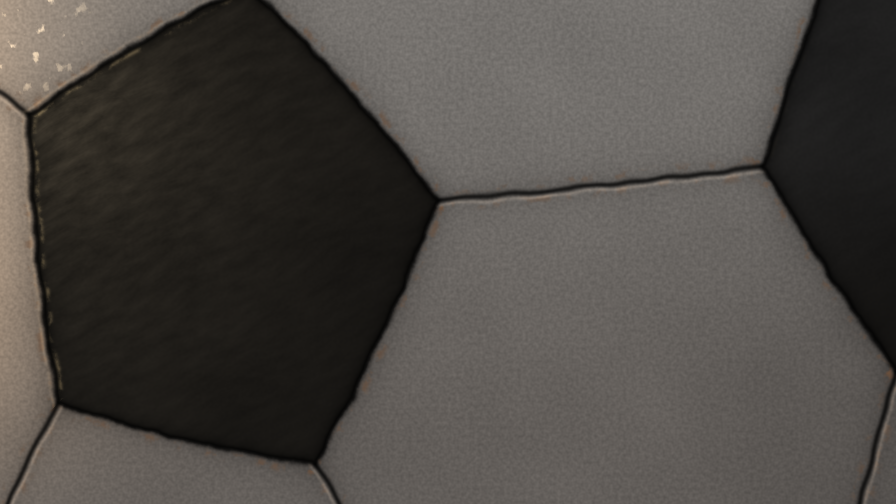
Give the GLSL for this pattern, as a WebGL 2 fragment shader.

```glsl
#version 300 es
precision highp float;

uniform vec2 u_resolution;
out vec4 fragColor;

vec2 hashGradient(vec2 cell) {
  vec2 q = fract(cell * vec2(0.1031, 0.1137));
  q += dot(q, q.yx + 33.33);
  float angle = 6.2832 * fract((q.x + q.y) * q.x * 7.31);
  return vec2(cos(angle), sin(angle));
}

float gradientNoise(vec2 p) {
  vec2 i = floor(p), f = fract(p);
  vec2 u = f * f * f * (f * (f * 6.0 - 15.0) + 10.0);
  vec2 e = vec2(0.0, 1.0);
  float low = mix(dot(hashGradient(i), f), dot(hashGradient(i + e.yx), f - e.yx), u.x);
  float high = mix(dot(hashGradient(i + e), f - e), dot(hashGradient(i + e.yy), f - e.yy), u.x);
  return mix(low, high, u.y);
}

float fbm(vec2 p) {
  float sum = 0.0, amp = 0.6;
  for (int k = 0; k < 4; k++) {
    sum += amp * gradientNoise(p);
    p = mat2(1.6, 1.2, -1.2, 1.6) * p + 7.3;
    amp *= 0.5;
  }
  return sum;
}

// Clockwise convex panel with bowed sides: xy = outward normal, z = distance
vec3 bowedPanel(vec2 p, vec2 v[5], float bow) {
  vec3 nearest = vec3(0.0, 0.0, -10.0);
  for (int k = 0; k < 5; k++) {
    vec2 a = v[k], side = v[(k + 1) % 5] - a;
    vec2 normal = normalize(vec2(-side.y, side.x));
    float t = clamp(dot(p - a, side) / dot(side, side), 0.0, 1.0);
    float d = dot(p - a, normal) - bow * 4.0 * t * (1.0 - t);
    if (d > nearest.z) nearest = vec3(normal, d);
  }
  return nearest;
}

// x = distance to the seam, y = signed offset across it
vec2 seam(vec2 p, vec2 a, vec2 b, float sag) {
  vec2 side = b - a;
  float t = clamp(dot(p - a, side) / dot(side, side), 0.0, 1.0);
  vec2 normal = normalize(vec2(-side.y, side.x));
  vec2 offset = p - a - side * t + normal * sag * 4.0 * t * (1.0 - t);
  return vec2(length(offset), dot(offset, normal));
}

vec2 closer(vec2 a, vec2 b) { return a.x < b.x ? a : b; }

float band(float d, float center, float width) {
  float x = (d - center) / width;
  return exp(-x * x);
}

void main() {
  vec2 p = gl_FragCoord.xy / u_resolution.y;
  float pixel = 1.0 / u_resolution.y;
  vec2 q = p + 0.006 * vec2(gradientNoise(p * 17.0), gradientNoise(p * 17.0 + 40.0));
  float wear = fbm(p * 32.0);
  float grain = gradientNoise(p * 115.0) + 0.7 * gradientNoise(p * 190.0 + 9.0);
  float mottle = fbm(p * 5.0);

  // Dark panels and the seams joining them
  vec2 leftCorners[5] = vec2[5](vec2(0.058, 0.773), vec2(0.493, 1.028),
    vec2(0.868, 0.604), vec2(0.625, 0.079), vec2(0.116, 0.199));
  vec2 rightCorners[5] = vec2[5](vec2(1.514, 0.669), vec2(1.678, 1.139),
    vec2(2.3, 1.1), vec2(2.3, 0.3), vec2(1.778, 0.264));
  vec3 leftPanel = bowedPanel(q, leftCorners, 0.012);
  vec3 rightPanel = bowedPanel(q, rightCorners, 0.006);
  vec3 panel = leftPanel.z < rightPanel.z ? leftPanel : rightPanel;
  float d = panel.z;

  vec2 s = seam(q, vec2(0.868, 0.604), vec2(1.514, 0.669), 0.004);
  s = closer(s, seam(q, vec2(-0.03, 0.84), vec2(0.058, 0.773), 0.0));
  s = closer(s, seam(q, vec2(0.01, -0.02), vec2(0.116, 0.199), -0.006));
  s = closer(s, seam(q, vec2(0.625, 0.079), vec2(0.69, -0.04), -0.006));
  s = closer(s, seam(q, vec2(1.70, -0.02), vec2(1.778, 0.264), 0.0));

  // Pale panels under warm light from the left
  float sideLight = exp(-4.5 * p.x);
  vec3 pale = mix(vec3(0.385, 0.367, 0.352), vec3(0.455, 0.442, 0.428), smoothstep(0.1, 0.95, p.y));
  pale *= 1.0 - 0.13 * smoothstep(1.2, 1.8, p.x) * (1.0 - p.y);
  pale += vec3(0.22, 0.16, 0.10) * sideLight * smoothstep(-0.25, 0.5, p.y);
  pale *= 1.0 + 0.10 * grain + 0.07 * mottle;
  float glints = smoothstep(0.20, 0.42, fbm(p * vec2(34.0, 26.0) + 3.0));
  pale += vec3(0.5, 0.44, 0.34) * glints * smoothstep(0.26, 0.0, p.x) * smoothstep(0.72, 0.95, p.y);

  // Rounded edges, worn brown rim and stitched creases
  pale *= 1.0 - 0.24 * exp(-max(d, 0.0) * 38.0) - 0.16 * exp(-s.x * 45.0);
  float rim = band(d, 0.014, 0.008) + 0.7 * band(s.x, 0.015, 0.008);
  pale = mix(pale, vec3(0.42, 0.31, 0.23), 0.55 * rim * smoothstep(0.0, 0.35, wear));
  pale *= 1.0 - 0.72 * band(s.x, 0.0, 0.0045 + pixel * 0.5);
  pale += vec3(0.12, 0.105, 0.09) * band(s.x, 0.010, 0.004) * smoothstep(0.004, -0.004, s.y) * (1.0 + wear);

  // Black leather with a sheen and fine wrinkles
  float sheen = exp(-2.6 * length((p - vec2(0.10, 0.82)) * vec2(1.0, 0.85)));
  vec3 leather = vec3(0.075, 0.070, 0.064) + vec3(0.155, 0.137, 0.105) * sheen;
  leather += vec3(0.045, 0.048, 0.053) * smoothstep(1.4, 1.6, p.x) * smoothstep(0.25, 0.8, p.y);
  vec2 along = mat2(0.88, -0.47, 0.47, 0.88) * p;
  float wrinkle = fbm(along * vec2(16.0, 48.0) + mottle);
  leather *= 1.0 + 0.22 * mottle + 0.05 * grain + wrinkle * (0.10 + 0.55 * sheen);
  leather *= 1.0 - 0.62 * exp(min(d, 0.0) * 85.0);
  float facing = max(dot(panel.xy, normalize(vec2(-0.8, 0.6))), 0.0);
  float edgeGlint = facing * band(d, -0.010, 0.005) * smoothstep(-0.15, 0.4, wear);
  leather += vec3(0.42, 0.36, 0.25) * edgeGlint * exp(-1.8 * p.x);

  // Panel boundary, dark groove and lit lip
  float boundary = d + 0.005 * wear;
  vec3 color = mix(leather, pale, smoothstep(-0.002 - pixel, 0.002 + pixel, boundary));
  color *= 1.0 - 0.65 * band(boundary, 0.0, 0.006);
  color += vec3(0.20, 0.165, 0.12) * facing * band(d, 0.010, 0.004) * exp(-2.5 * p.x) * (0.7 + wear);
  fragColor = vec4(clamp(color, 0.0, 1.0), 1.0);
}
```
